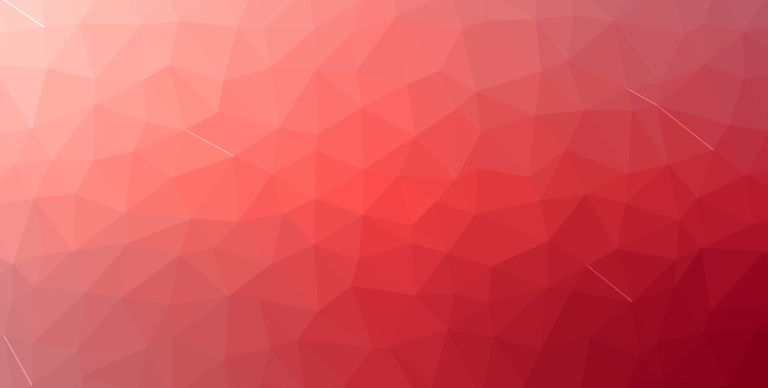
A WebGL 2 fragment shader for this background:

```glsl
#version 300 es
precision highp float;
// Low-poly background: a jittered triangle mesh shaded from pale pink to deep crimson.

uniform vec2 u_resolution;
out vec4 fragColor;

const float CELLS_PER_HEIGHT = 8.7;
const float JITTER = 0.36;
const float SPARKLE = 0.035;
const float SEAM_RARITY = 0.975;
const vec3 SEAM_TINT = vec3(0.16, 0.2, 0.2);

// Base colours from left to right at mid height
const vec3 ACROSS[5] = vec3[5](
    vec3(1.02, 0.60, 0.57), vec3(1.00, 0.45, 0.42), vec3(0.99, 0.28, 0.28),
    vec3(0.82, 0.18, 0.21), vec3(0.73, 0.11, 0.18));

// Colour shifts from bottom to top
const vec3 UPWARD[5] = vec3[5](
    vec3(-0.24, -0.13, -0.08), vec3(-0.16, -0.10, -0.06), vec3(0.0),
    vec3(0.0, 0.13, 0.12), vec3(-0.01, 0.23, 0.22));

// Integer hash giving two values in 0..1
vec2 hash2(vec2 p) {
    uvec2 v = uvec2(ivec2(p) + 4096) * 1664525u + 1013904223u;
    v.x += v.y * 1664525u;
    v.y += v.x * 1664525u;
    v ^= v >> 16u;
    v.x += v.y * 1664525u;
    v.y += v.x * 1664525u;
    v ^= v >> 16u;
    return vec2(v & 65535u) / 65535.0;
}

float cross2(vec2 a, vec2 b) {
    return a.x * b.y - a.y * b.x;
}

// Piecewise linear blend through five evenly spaced stops
vec3 ramp(vec3 stops[5], float t) {
    float s = clamp(t, 0.0, 1.0) * 4.0;
    int i = min(int(s), 3);
    return mix(stops[i], stops[i + 1], s - float(i));
}

vec3 shade(vec2 uv) {
    return clamp(ramp(ACROSS, uv.x) + ramp(UPWARD, uv.y), 0.0, 1.0);
}

vec2 meshPoint(vec2 node) {
    return node + (hash2(node) * 2.0 - 1.0) * JITTER;
}

// Signed distance to the line from a to b, positive on its left
float leftOf(vec2 p, vec2 a, vec2 b) {
    return cross2(normalize(b - a), p - a);
}

// True when the diagonal b-d satisfies the Delaunay rule better than a-c
bool shouldFlip(vec2 a, vec2 b, vec2 c, vec2 d) {
    float sinSum = cross2(c - b, a - b) * dot(a - d, c - d)
                 + dot(c - b, a - b) * cross2(a - d, c - d);
    return sinSum < 0.0;
}

// Premultiplied colour and edge coverage of one triangle
vec4 facet(vec2 p, vec2 a, vec2 b, vec2 c, vec2 extent, vec2 seed, float pixel) {
    float inside = min(leftOf(p, a, b), min(leftOf(p, b, c), leftOf(p, c, a)));
    float coverage = clamp(inside / pixel + 0.5, 0.0, 1.0);
    vec2 middle = (a + b + c) / 3.0;
    vec2 sparkle = (hash2(seed) - 0.5) * SPARKLE;
    return vec4(shade(middle / extent + sparkle), 1.0) * coverage;
}

// Colour of the two triangles in one mesh cell
vec4 cellColor(vec2 p, vec2 cell, vec2 extent, float pixel) {
    vec2 a = meshPoint(cell);
    vec2 b = meshPoint(cell + vec2(1.0, 0.0));
    vec2 c = meshPoint(cell + vec2(1.0, 1.0));
    vec2 d = meshPoint(cell + vec2(0.0, 1.0));
    if (shouldFlip(a, b, c, d)) {
        vec2 first = a;
        a = b; b = c; c = d; d = first;
    }
    vec4 color = facet(p, a, b, c, extent, cell + 101.0, pixel)
               + facet(p, a, c, d, extent, cell + 211.0, pixel);

    // A few diagonals keep a faint pale hairline
    float seam = 1.0 - smoothstep(0.0, max(pixel, 0.02), abs(leftOf(p, a, c)));
    seam *= step(SEAM_RARITY, hash2(cell + 307.0).x);
    color.rgb += SEAM_TINT * seam * color.a;
    return color;
}

void main() {
    float scale = CELLS_PER_HEIGHT / u_resolution.y;
    vec2 p = gl_FragCoord.xy * scale;
    vec2 extent = u_resolution * scale;
    vec2 home = floor(p);

    // Jittered cells can reach into their neighbours
    vec4 sum = vec4(0.0);
    for (int y = -1; y <= 1; y++) {
        for (int x = -1; x <= 1; x++) {
            sum += cellColor(p, home + vec2(x, y), extent, scale);
        }
    }
    fragColor = vec4(sum.rgb / max(sum.a, 0.001), 1.0);
}
```
